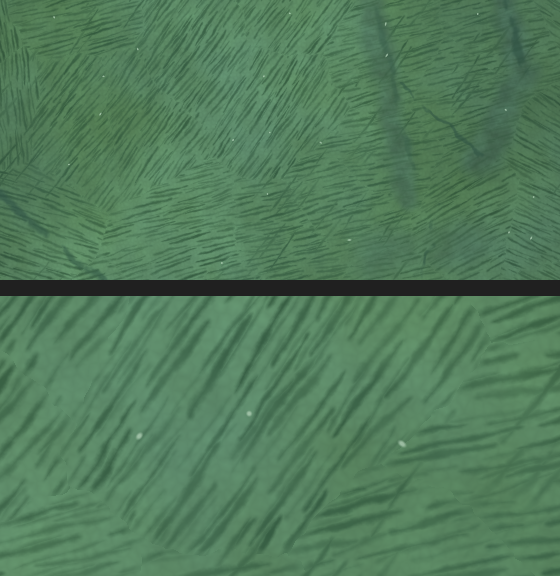
Top: the whole. Bottom: its middle third, enlarged.
Reproduce this texture procedurally as a Shadertoy shader.

```glsl
// Green mineral surface: patches of long thin dark parallel strokes, crossed
// by blue-grey veins and broken cracks, with a few pale specks. Patches come
// from cellular noise, the warps and tints from layered sines.

const vec3 LIGHT_GREEN = vec3(0.360, 0.535, 0.400);
const vec3 MOSS_GREEN  = vec3(0.325, 0.487, 0.343);
const vec3 DARK_GREEN  = vec3(0.195, 0.342, 0.240);
const vec3 VEIN_BLUE   = vec3(0.285, 0.425, 0.350);
const vec3 CRACK_TEAL  = vec3(0.190, 0.335, 0.270);
const vec3 SPECK_WHITE = vec3(0.680, 0.800, 0.700);

float hash(vec2 p) {
    vec3 q = fract(p.xyx * 0.1031);
    q += dot(q, q.yzx + 33.33);
    return fract((q.x + q.y) * q.z);
}

vec2 hash2(vec2 p) { return vec2(hash(p), hash(p + 47.3)); }

// Layered sines, roughly -1 to 1
float waves(vec2 p) {
    float sum = 0.0, amp = 0.5;
    for (int i = 0; i < 5; i++) {
        sum += amp * sin(p.x + 1.4 * sin(p.y));
        p = mat2(1.5, 1.2, -1.2, 1.5) * p + 1.7;
        amp *= 0.6;
    }
    return sum;
}

// Cellular noise: xy = nearest cell centre, z = second minus first distance
vec3 cells(vec2 p) {
    vec2 base = floor(p), nearest = base;
    float first = 9.0, second = 9.0;
    for (int j = -1; j <= 1; j++)
    for (int i = -1; i <= 1; i++) {
        vec2 id = base + vec2(i, j);
        vec2 centre = id + 0.1 + 0.8 * hash2(id);
        float d = length(p - centre);
        if (d < first) { second = first; first = d; nearest = centre; }
        else second = min(second, d);
    }
    return vec3(nearest, second - first);
}

// Stroke direction of a patch, chosen by its place
float patchAngle(vec2 c) {
    float pick = hash(floor(c * 31.0));
    float steepShare = 0.1 + 0.8 * smoothstep(0.4, 0.75, c.y)
                     * (1.0 - smoothstep(1.1, 1.3, c.x));
    float angle = pick < steepShare ? 0.90 : 0.22;
    if (c.x < 0.22 && c.y > 0.4) angle = 1.5 + 0.2 * pick;
    if (c.x < 0.3 && c.y < 0.3) angle = -0.35;
    if (c.x > 1.45 && c.y < 0.45) angle = pick < 0.5 ? 0.5 : -0.45;
    if (c.x > 1.85) angle = -0.5;
    return angle + 0.14 * (hash(floor(c * 57.0)) - 0.5);
}

// Rows of ragged tapered strokes, 0 to 1
float strokes(vec2 p, float angle, float spacing, float width, float density) {
    vec2 dir = vec2(cos(angle), sin(angle));
    vec2 q = vec2(dot(p, dir), dot(p, vec2(-dir.y, dir.x)));
    q.y += 0.008 * waves(q * vec2(8.0, 13.0));
    float ragged = 0.0016 * waves(q * vec2(110.0, 150.0));
    float ink = 0.0;
    for (int j = -1; j <= 1; j++) {
        float row = floor(q.y / spacing) + float(j);
        float along = q.x / (spacing * 8.5) + 5.0 * hash(vec2(row, 7.0));
        vec2 id = vec2(floor(along), row);
        vec2 rnd = hash2(id);
        float t = fract(along) - 0.5;
        float halfLength = mix(0.38, 0.5, rnd.y);
        float middle = (row + 0.5 + 0.6 * (rnd.x - 0.5) + 1.3 * t * (rnd.y - 0.5)) * spacing;
        float taper = sqrt(max(0.0, 1.0 - t * t / (halfLength * halfLength)));
        float d = abs(q.y - middle) + ragged - width * mix(0.6, 1.3, rnd.x) * taper;
        float stroke = (1.0 - smoothstep(-0.0035, 0.0045, d))
                     * (1.0 - smoothstep(halfLength - 0.06, halfLength, abs(t)));
        stroke *= step(hash(id + 91.0), density) * mix(0.55, 1.0, rnd.y);
        ink = max(ink, stroke);
    }
    return ink;
}

// Soft band along a segment
float band(vec2 p, vec2 a, vec2 b, float width) {
    vec2 pa = p - a, ba = b - a;
    float t = clamp(dot(pa, ba) / dot(ba, ba), 0.0, 1.0);
    return 1.0 - smoothstep(0.2 * width, width, length(pa - ba * t));
}

// Rare short pale flecks
float specks(vec2 p, float size) {
    vec2 id = floor(p / size), rnd = hash2(id + 13.0);
    vec2 q = p - (id + 0.2 + 0.6 * rnd) * size;
    float turn = 6.28 * rnd.x;
    q = mat2(cos(turn), sin(turn), -sin(turn), cos(turn)) * q;
    float d = length(q * vec2(1.0, mix(0.3, 1.0, rnd.y)));
    return (1.0 - smoothstep(0.001, 0.0045, d)) * step(hash(id + 5.0), 0.1);
}

void mainImage(out vec4 fragColor, in vec2 fragCoord) {
    vec2 p = fragCoord / iResolution.y;
    vec2 warped = p + 0.022 * vec2(waves(p * 13.0), waves(p.yx * 14.0 + 4.0));

    // Ground: broad tint, cloudy shade and fine mottling
    float tint = waves(p * 4.0 + 2.0);
    float cloud = waves(p.yx * 9.0 + 6.0);
    float mottle = cells(p * 65.0).z - 0.35 + 0.6 * waves(p * 55.0);
    vec3 color = mix(LIGHT_GREEN, MOSS_GREEN, smoothstep(-0.7, 0.7, tint));
    color *= 1.0 + 0.05 * mottle + 0.035 * cloud;

    // Veins: broad faint bands, then narrow broken cracks
    float vein = band(warped, vec2(1.30, 1.05), vec2(1.39, 0.66), 0.075);
    vein = max(vein, band(warped, vec2(1.39, 0.66), vec2(1.44, 0.30), 0.075));
    vein = max(vein, band(warped, vec2(1.78, 1.05), vec2(1.86, 0.74), 0.07));
    vein = max(vein, band(warped, vec2(1.86, 0.74), vec2(1.72, 0.42), 0.09));
    vein = max(vein, 0.7 * band(warped, vec2(1.32, 0.08), vec2(1.66, 0.13), 0.13));
    float crack = band(warped, vec2(1.44, 0.70), vec2(1.72, 0.44), 0.010);
    crack = max(crack, band(warped, vec2(1.58, 0.28), vec2(1.50, -0.05), 0.010));
    crack = max(crack, band(warped, vec2(-0.02, 0.33), vec2(0.36, -0.02), 0.022));
    crack = max(crack, 0.6 * band(warped, vec2(1.33, 1.0), vec2(1.47, 0.40), 0.016));
    crack = max(crack, band(warped, vec2(1.80, 1.0), vec2(1.87, 0.74), 0.02));
    crack *= smoothstep(-0.6, 0.3, waves(p * 24.0));
    color = mix(color, VEIN_BLUE * (1.0 + 0.14 * waves(p * 35.0)), 0.75 * vein);

    // Strokes: bold and faint ones along each patch, steep ones laid across
    vec3 cell = cells(warped * 2.7);
    float angle = patchAngle(cell.xy / 2.7);
    float ink = strokes(p, angle, 0.0195, 0.0034, 0.95);
    ink = max(ink, 0.6 * strokes(p + 5.0, angle + 0.06, 0.017, 0.0018, 0.6));
    ink *= mix(0.5, 1.0, smoothstep(0.0, 0.05, cell.z));
    float crossing = smoothstep(-0.1, 0.4, waves(p * vec2(5.0, 4.0) + 1.0));
    ink = max(ink, crossing * strokes(p + 3.0, 0.92, 0.024, 0.0034, 0.4));
    ink *= 0.85 + 0.25 * waves(p * 17.0 + 3.0);
    color = mix(color, DARK_GREEN, 0.92 * ink * (1.0 - 0.55 * vein));
    color = mix(color, CRACK_TEAL, 0.6 * crack);

    // Darker sides, cool and warm drift, pale specks
    color *= 1.04 - 0.11 * smoothstep(1.2, 2.0, p.x) - 0.08 * (1.0 - smoothstep(0.0, 0.3, p.x));
    color.b *= 1.0 + 0.05 * waves(p * 6.0 + 9.0);
    color = mix(color, SPECK_WHITE, 0.8 * specks(p, 0.11));
    fragColor = vec4(color, 1.0);
}
```
